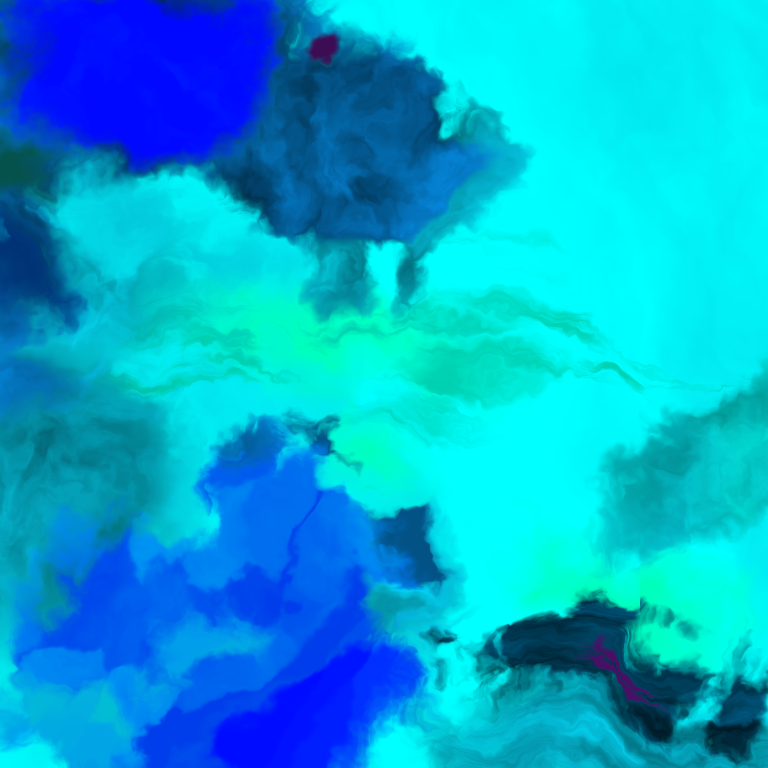
Write a three.js fragment shader that draws this background.

```glsl
varying vec2 vUv;

const vec3 CYAN = vec3(0.0, 1.0, 1.0);
const vec3 MINT = vec3(0.0, 1.0, 0.74);
const vec3 JADE = vec3(0.0, 0.82, 0.7);
const vec3 TEAL = vec3(0.01, 0.62, 0.71);
const vec3 LAGOON = vec3(0.01, 0.74, 0.83);
const vec3 SLATE = vec3(0.01, 0.32, 0.52);
const vec3 INK = vec3(0.0, 0.2, 0.29);
const vec3 AZURE = vec3(0.0, 0.58, 0.95);
const vec3 COBALT = vec3(0.0, 0.24, 0.92);
const vec3 ULTRAMARINE = vec3(0.0, 0.03, 1.0);
const vec3 PLUM = vec3(0.24, 0.05, 0.33);

vec2 turn(vec2 p, float angle) {
  float c = cos(angle), s = sin(angle);
  return vec2(c * p.x + s * p.y, c * p.y - s * p.x);
}

vec3 hash3(vec2 c) {
  vec3 q = vec3(dot(c, vec2(127.1, 311.7)), dot(c, vec2(269.5, 183.3)), dot(c, vec2(419.2, 371.9)));
  return fract(sin(q) * 43758.5);
}

// Cellular noise: low crispness blends the cells, high crispness gives facets
float cells(vec2 p, float crispness) {
  vec2 cell = floor(p), local = fract(p);
  float total = 0.0, weights = 1e-6;
  for (int j = -1; j <= 1; j++) {
    for (int i = -1; i <= 1; i++) {
      vec2 offset = vec2(float(i), float(j));
      vec3 h = hash3(cell + offset);
      float near = 1.0 - smoothstep(0.0, 1.414, length(offset + h.xy - local));
      float w = pow(near, crispness);
      total += w * h.z;
      weights += w;
    }
  }
  return total / weights;
}

// Layered cellular noise centred on zero
float cloud(vec2 p, float crispness) {
  float sum = 0.0, amp = 0.5;
  for (int i = 0; i < 5; i++) {
    sum += amp * (cells(p, crispness) - 0.5);
    p = turn(p * 2.03, 0.6) + 7.3;
    amp *= 0.58;
  }
  return sum;
}

// Approximate inside distance of an ellipse
float ellipse(vec2 p, vec2 centre, vec2 radius) {
  return (1.0 - length((p - centre) / radius)) * min(radius.x, radius.y);
}

float tilted(vec2 p, vec2 centre, vec2 radius, float angle) {
  return ellipse(turn(p - centre, angle), vec2(0.0), radius);
}

vec3 paint(vec3 under, vec3 pigment, float field, float softness) {
  return mix(under, pigment, smoothstep(-softness, softness, field));
}

void main() {
  vec2 p = vUv + 0.11 * vec2(cloud(vUv * 6.0, 4.0), cloud(vUv * 6.0 + 31.0, 4.0));
  float grain = cloud(p * 9.0, 5.0);
  float rag = 0.09 * grain;
  float drift = cloud(turn(p, 0.3) * vec2(5.0, 2.5) + 12.0, 3.0);
  float facet = cells(turn(p, 0.9) * vec2(9.0, 17.0), 12.0);
  float streak = cloud(turn(p, -0.15) * vec2(5.0, 28.0), 4.0);

  // Bright ground with pale drifts and green glazes
  vec3 col = mix(CYAN, LAGOON, clamp(0.06 + 1.1 * drift, 0.0, 0.5));
  col = paint(col, CYAN, ellipse(p, vec2(0.68, 0.5), vec2(0.1, 0.4)), 0.09);
  float glaze = max(tilted(p, vec2(0.4, 0.57), vec2(0.2, 0.06), -0.2), ellipse(p, vec2(0.47, 0.39), vec2(0.05)));
  glaze = max(glaze, tilted(p, vec2(0.82, 0.23), vec2(0.13, 0.05), -0.3));
  col = paint(col, MINT, glaze + rag, 0.05);
  col = paint(col, JADE, tilted(p, vec2(0.59, 0.52), vec2(0.1, 0.05), 0.5) + 0.15 * streak - 0.01, 0.05);
  col = paint(col, JADE, ellipse(p, vec2(0.46, 0.555), vec2(0.13, 0.02)) + 0.2 * streak - 0.01, 0.03);

  // Hazy left side
  float haze = max(ellipse(p, vec2(0.04, 0.38), vec2(0.2, 0.26)), ellipse(p, vec2(0.1, 0.66), vec2(0.16, 0.12)));
  col = paint(col, LAGOON * (0.95 + grain), haze + 2.0 * rag, 0.08);
  col = paint(col, TEAL * (0.9 + grain), ellipse(p, vec2(0.05, 0.38), vec2(0.13, 0.15)) + rag, 0.07);
  col = paint(col, SLATE * (1.2 + grain), ellipse(p, vec2(0.03, 0.5), vec2(0.06, 0.04)) + rag, 0.04);

  // Dark upper mass with paler hanging lobes
  float lobes = max(ellipse(p, vec2(0.43, 0.65), vec2(0.055, 0.07)), ellipse(p, vec2(0.54, 0.64), vec2(0.04, 0.075)));
  lobes = max(lobes, tilted(p, vec2(0.58, 0.77), vec2(0.055, 0.11), -0.2));
  col = paint(col, TEAL * (0.95 + grain), lobes + rag, 0.016);
  float mass = max(tilted(p, vec2(0.4, 0.81), vec2(0.19, 0.13), -0.15), ellipse(p, vec2(0.1, 0.94), vec2(0.29, 0.17)));
  mass = max(mass, ellipse(p, vec2(0.0, 0.76), vec2(0.1, 0.18)));
  col = paint(col, SLATE * (1.05 + 1.7 * grain), mass + rag, 0.018);
  col = paint(col, INK * vec3(1.0, 1.0, 1.6), ellipse(p, vec2(0.03, 0.66), vec2(0.05, 0.04)) + rag, 0.03);
  col = paint(col, vec3(0.02, 0.32, 0.3), ellipse(p, vec2(0.04, 0.77), vec2(0.045, 0.025)) + rag, 0.02);
  float veil = max(ellipse(p, vec2(0.16, 0.73), vec2(0.075, 0.08)), tilted(p, vec2(0.28, 0.66), vec2(0.13, 0.03), -0.1));
  col = paint(col, mix(LAGOON, CYAN, 0.4 + grain), veil + rag, 0.03);
  col = paint(col, ULTRAMARINE + vec3(0.0, 0.25, 0.0) * max(grain, 0.0), ellipse(p, vec2(0.18, 0.92), vec2(0.15, 0.115)) + rag, 0.024);
  col = paint(col, PLUM, ellipse(p, vec2(0.405, 0.93), vec2(0.018, 0.016)), 0.006);

  // Faceted blue mass
  col = paint(col, TEAL * (1.1 + grain), ellipse(p, vec2(0.5, 0.2), vec2(0.08, 0.1)) + 2.0 * rag, 0.04);
  col = paint(col, SLATE, tilted(p, vec2(0.46, 0.36), vec2(0.065, 0.014), -0.85) + rag, 0.012);
  float blues = max(tilted(p, vec2(0.28, 0.12), vec2(0.26, 0.17), -0.2), ellipse(p, vec2(0.38, 0.26), vec2(0.1, 0.13)));
  blues = max(blues, max(ellipse(p, vec2(0.32, 0.37), vec2(0.05, 0.07)), ellipse(p, vec2(0.14, 0.23), vec2(0.07, 0.09))));
  col = paint(col, mix(COBALT, AZURE, clamp(facet + 0.6 * grain, 0.0, 1.0)), blues + rag, 0.018);
  col = paint(col, SLATE * (1.3 + grain), ellipse(p, vec2(0.32, 0.41), vec2(0.04, 0.035)) + rag, 0.02);
  float gleam = max(tilted(p, vec2(0.26, 0.16), vec2(0.08, 0.03), 0.7), ellipse(p, vec2(0.07, 0.06), vec2(0.11, 0.05)));
  col = paint(col, mix(AZURE, LAGOON, facet), gleam + rag, 0.022);
  col = paint(col, ULTRAMARINE + vec3(0.0, 0.2, 0.0) * facet, tilted(p, vec2(0.42, 0.06), vec2(0.12, 0.07), 0.6) + rag, 0.02);

  // Slanted wedge and streaked dark ridge on the right
  float wedge = tilted(p, vec2(0.95, 0.42), vec2(0.17, 0.075), 0.6);
  col = paint(col, mix(TEAL, JADE, 0.3 + drift) * (0.95 + 0.8 * grain), wedge + rag, 0.02);
  col = paint(col, TEAL * (1.05 + streak), ellipse(p, vec2(0.87, 0.02), vec2(0.24, 0.09)) + rag, 0.035);
  float ridge = max(ellipse(p, vec2(0.78, 0.18), vec2(0.04, 0.055)), tilted(p, vec2(0.81, 0.125), vec2(0.17, 0.042), -0.08));
  ridge = max(ridge, ellipse(p, vec2(0.98, 0.08), vec2(0.035, 0.06)));
  col = paint(col, INK * (1.1 + 2.0 * streak), ridge + rag, 0.014);
  col = paint(col, PLUM * 1.2, ellipse(p, vec2(0.8, 0.11), vec2(0.06, 0.012)) + 0.1 * streak - 0.006, 0.008);

  gl_FragColor = vec4(clamp(col, 0.0, 1.0), 1.0);
}
```
